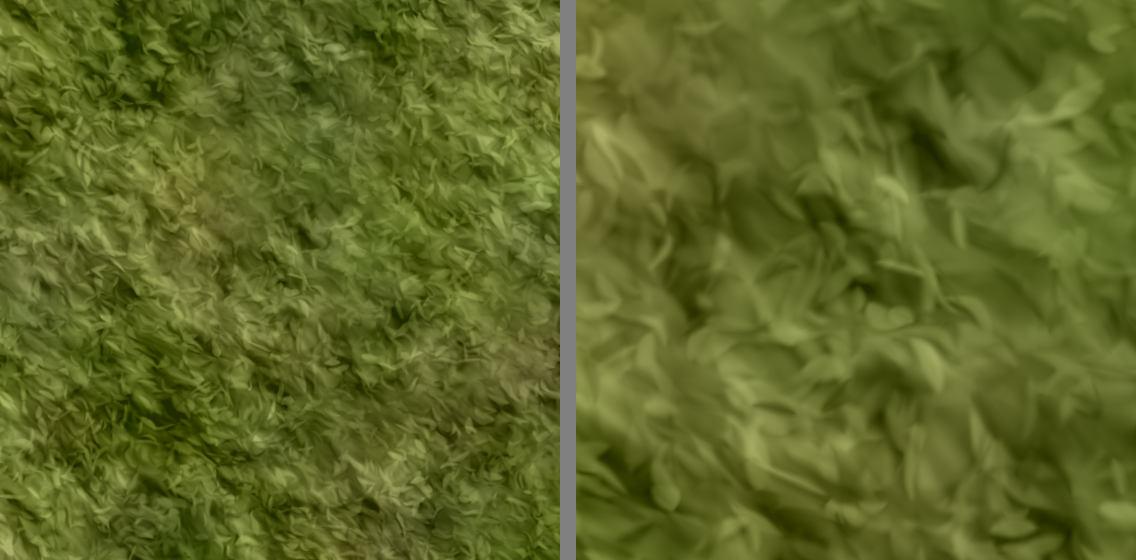
Left, the full canvas; right, a detail of the centre.
A WebGL 1 fragment shader for this texture:

```glsl
precision highp float;
// Soft-focus meadow grass: overlapping ragged blades and dark gaps, leaning down to the right.
uniform vec2 u_resolution;

#define LEAN -0.72          // main blade angle in radians
#define LEAN_SPREAD 1.5     // random range of blade angles
#define BLADE_CELLS 19.0    // blade cells across the canvas, coarsest layer
#define BLADE_WIDTH 0.15    // half width in cells
#define BLADE_OPACITY 0.68
#define SOFTNESS 0.0033     // edge blur in canvas units
#define CONTRAST 0.1        // brightness deviation per unit of tone
#define PATCH_TONE 1.05     // strength of large light and dark patches
#define CLUMP_TONE 0.9      // strength of tufts and gaps
#define HUE_DRIFT 0.035     // strength of brown and green patches
#define RAGGEDNESS 0.0034   // fine distortion of the blades

const int LAYERS = 5;
const vec3 MID_GREEN = vec3(0.365, 0.397, 0.144);
const vec3 TONE_SLOPE = vec3(1.0, 1.0, 0.88);

float hash(vec2 p) {
  vec3 q = fract(p.xyx * 0.1031);
  q += dot(q, q.yzx + 33.33);
  return fract((q.x + q.y) * q.z);
}

vec4 hash4(vec2 p) {
  return vec4(hash(p), hash(p + 17.3), hash(p + 41.7), hash(p + 73.1));
}

// Smooth value noise in -1..1
float noise(vec2 p) {
  vec2 i = floor(p), f = fract(p);
  f = f * f * (3.0 - 2.0 * f);
  float low = mix(hash(i), hash(i + vec2(1, 0)), f.x);
  float high = mix(hash(i + vec2(0, 1)), hash(i + vec2(1, 1)), f.x);
  return 2.0 * mix(low, high, f.y) - 1.0;
}

vec2 noise2(vec2 p) {
  return vec2(noise(p + 3.0), noise(p + 47.0));
}

float patches(vec2 p) {
  return 0.6 * noise(p) + 0.4 * noise(p * 2.1 + 9.4) + 0.25 * noise(p * 4.3 + 31.8);
}

vec2 turn(vec2 p, float angle) {
  float c = cos(angle), s = sin(angle);
  return vec2(c * p.x + s * p.y, c * p.y - s * p.x);
}

// Noise stretched along the lean of the grass
float streaks(vec2 p, float across, float stretch) {
  return noise(turn(p, LEAN) * across * vec2(1.0 / stretch, 1.0) + 200.0);
}

// Coverage of a bent, tapered blade lying along x
float bladeMask(vec2 q, float halfLength, float halfWidth, float bend, float soft) {
  float t = q.x / halfLength;
  float edge = abs(q.y - bend * t * t) - halfWidth * (1.0 - t * t);
  return smoothstep(soft, -soft, edge) * smoothstep(1.1, 0.7, abs(t));
}

// Lays one layer of blades and their shadows over a tone
float addBlades(float tone, vec2 p, float cells, float seed) {
  vec2 g = turn(p, seed * 0.37) * cells + seed * 19.0;
  vec2 home = floor(g);
  float soft = SOFTNESS * cells;
  for (int j = -1; j <= 1; j++) {
    for (int i = -1; i <= 1; i++) {
      vec2 cell = home + vec2(i, j);
      vec4 r = hash4(cell + seed * 57.0);
      vec4 s = hash4(cell + seed * 83.0 + 211.0);
      float spread = (r.z + s.z - 1.0) * LEAN_SPREAD;
      if (s.w > 0.85) spread += 1.4;
      vec2 q = turn(g - cell - r.xy, LEAN - seed * 0.37 + spread);
      float halfLength = mix(0.34, 0.8, s.x);
      float halfWidth = BLADE_WIDTH * mix(0.6, 1.55, s.y * s.y);
      float bend = (r.w - 0.5) * 0.4;
      float shadow = bladeMask(q + vec2(0.03, 0.14), halfLength, halfWidth, bend, soft * 1.5);
      float body = bladeMask(q, halfLength, halfWidth, bend, soft);
      float side = clamp((q.y - bend * q.x * q.x) / halfWidth, -1.0, 1.0);
      float bladeTone = (hash(cell + seed * 7.0 + 5.5) - 0.43) * 3.7 + 0.35 * side;
      tone -= 0.45 * shadow * (1.0 - body);
      tone = mix(tone, bladeTone, body * BLADE_OPACITY);
    }
  }
  return tone;
}

void main() {
  vec2 uv = gl_FragCoord.xy / u_resolution.y;
  vec2 p = uv + 0.014 * noise2(uv * 9.0) + RAGGEDNESS * noise2(uv * 48.0);

  // Undergrowth, then blades from coarse to fine
  float tone = 1.1 * streaks(p, 55.0, 3.0) + 0.6 * streaks(p, 110.0, 3.5);
  for (int k = 0; k < LAYERS; k++) {
    float layer = float(k);
    tone = addBlades(tone, p, BLADE_CELLS + 4.5 * layer, layer + 1.0);
  }

  // Tufts and gaps, fine fibres, and some patches that are smoother
  tone += CLUMP_TONE * (streaks(p + 0.7, 24.0, 1.6) + streaks(p + 1.9, 46.0, 1.9));
  tone += 0.55 * streaks(p + 0.3, 85.0, 2.8) + 0.3 * streaks(p, 150.0, 3.0);
  float calm = smoothstep(0.1, 0.7, patches(uv * 5.0 + 80.0));
  tone *= 1.0 - 0.45 * calm;
  tone += PATCH_TONE * patches(uv * 4.5 + 12.0) + 0.08;

  // Tone to colour, with slow drift between brown, olive and fresh green
  tone = clamp(tone, -2.4, 2.9);
  vec3 color = MID_GREEN + CONTRAST * tone * TONE_SLOPE;
  float hue = patches(uv * 3.2 + 60.0);
  float vivid = patches(uv * 3.8 + 130.0);
  color += HUE_DRIFT * (hue * vec3(0.9, -0.4, 0.5) + vivid * vec3(0.1, 0.4, -1.2));
  gl_FragColor = vec4(clamp(color, 0.0, 1.0), 1.0);
}
```
